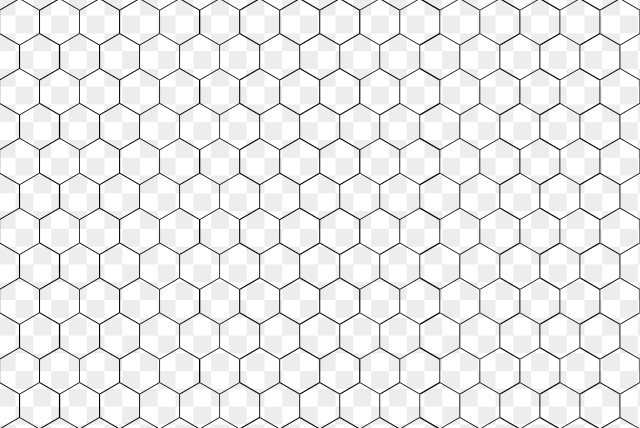
This pattern is drawn by a Shadertoy shader. Its source:

```glsl
// Thin black honeycomb of pointy-top hexagons over a pale checkerboard.
// Each pixel finds its nearest hexagon centre, then box-filters the three
// closest edge lines; line weight varies by column through an integer hash.

// Lengths are fractions of the canvas width; positions run from the top left.
const float HEX_WIDTH    = 0.06254;               // 16 hexagons across
const float ROW_PITCH    = 0.05453;               // just over 12 rows down
const vec2  HEX_ORIGIN   = vec2(0.0618, 0.0887);  // centre of one hexagon
const float LINE_THIN    = 0.0012;
const float LINE_THICK   = 0.0021;
const float CHECK_SIZE   = 1.0 / 36.0;
const vec2  CHECK_OFFSET = vec2(0.875);           // in checker cells
const vec3  LINE_COLOR   = vec3(0.0);
const vec3  CHECK_LIGHT  = vec3(1.0);
const vec3  CHECK_DARK   = vec3(0.93);
const float SQRT3        = 1.7320508;

// Integer hash to 0..1
float hash(int n) {
    uint h = uint(n + 4096) * 747796405u + 2891336453u;
    h = ((h >> ((h >> 28u) + 4u)) ^ h) * 277803737u;
    h = (h >> 22u) ^ h;
    return float(h >> 8u) / 16777216.0;
}

// Centre of the nearest hexagon of unit width: the best of two offset grids
vec2 hexCenter(vec2 p) {
    vec2 s = vec2(1.0, SQRT3);
    vec2 a = s * floor(p / s + 0.5);
    vec2 b = s * (floor(p / s) + 0.5);
    vec2 da = p - a, db = p - b;
    return dot(da, da) < dot(db, db) ? a : b;
}

// Share of a pixel covered by a line at distance d
float lineCoverage(float d, float halfWidth, float px) {
    return clamp(0.5 + (halfWidth - d) / px, 0.0, 1.0)
         - clamp(0.5 - (halfWidth + d) / px, 0.0, 1.0);
}

float honeycomb(vec2 q, float px) {
    vec2 p = (q - HEX_ORIGIN) / vec2(HEX_WIDTH, ROW_PITCH * 2.0 / SQRT3);
    vec2 center = hexCenter(p);
    vec2 local = p - center;
    float ink = 0.0;
    for (int i = 0; i < 3; i++) {
        float angle = float(i) * radians(60.0);
        vec2 normal = vec2(cos(angle), sin(angle));
        float along = dot(local, normal);
        float side = along < 0.0 ? -1.0 : 1.0;

        // Edges stacked in one column share a weight
        float middle = center.x + 0.5 * side * normal.x;
        float weight = hash(int(floor(middle * 4.0 + 0.5)));
        float width = mix(LINE_THIN, LINE_THICK, weight * weight);

        float d = (0.5 - abs(along)) * HEX_WIDTH;
        ink = max(ink, lineCoverage(d, 0.5 * width, px));
    }
    return ink;
}

// Smoothed checkerboard, 1 on dark cells
float checker(vec2 q, float px) {
    vec2 c = q / CHECK_SIZE - CHECK_OFFSET;
    vec2 edge = 0.5 - abs(mod(c + 0.5, 2.0) - 1.0);
    vec2 wave = clamp(2.0 * edge * CHECK_SIZE / px, -1.0, 1.0);
    return 0.5 + 0.5 * wave.x * wave.y;
}

void mainImage(out vec4 fragColor, in vec2 fragCoord) {
    float px = 1.0 / iResolution.x;
    vec2 q = vec2(fragCoord.x, iResolution.y - fragCoord.y) * px;

    vec3 color = mix(CHECK_LIGHT, CHECK_DARK, checker(q, px));
    color = mix(color, LINE_COLOR, honeycomb(q, px));
    fragColor = vec4(color, 1.0);
}
```
